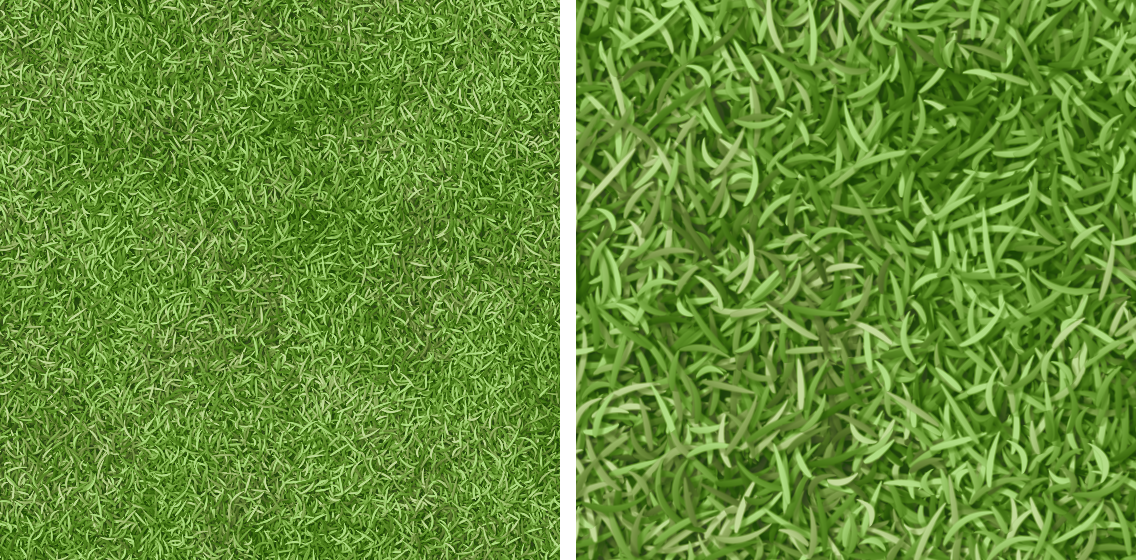
Left, the full canvas; right, a detail of the centre.
A WebGL 2 fragment shader for this texture:

```glsl
#version 300 es
precision highp float;

#define LAYERS 20
#define DENSITY 40.0
#define BLADE_WIDTH 0.078
#define BLADE_LENGTH 0.92
#define SOFTNESS 0.036
#define BEND 0.24
#define SPREAD 2.7
#define SHADOW 0.34
#define TONE_RANGE 3.3
#define DRYNESS 0.95

uniform vec2 u_resolution;
out vec4 fragColor;

float hash(vec2 p) {
    return fract(sin(dot(p, vec2(127.1, 311.7))) * 43758.5453);
}

vec4 hash4(vec3 p) {
    float k = dot(p, vec3(127.1, 311.7, 74.7));
    return fract(sin(k + vec4(0.0, 19.19, 47.43, 83.71)) * 43758.5453);
}

float noise(vec2 p) {
    vec2 i = floor(p);
    vec2 f = fract(p);
    f = f * f * (3.0 - 2.0 * f);
    return mix(mix(hash(i), hash(i + vec2(1.0, 0.0)), f.x),
               mix(hash(i + vec2(0.0, 1.0)), hash(i + vec2(1.0, 1.0)), f.x), f.y);
}

// Five greens from deep shade (0) to sunlit tip (4)
vec3 grassColor(float tone) {
    vec3 c = mix(vec3(0.08, 0.24, 0.01), vec3(0.23, 0.42, 0.05), clamp(tone, 0.0, 1.0));
    c = mix(c, vec3(0.36, 0.56, 0.15), clamp(tone - 1.0, 0.0, 1.0));
    c = mix(c, vec3(0.51, 0.70, 0.30), clamp(tone - 2.0, 0.0, 1.0));
    return mix(c, vec3(0.66, 0.84, 0.48), clamp(tone - 3.0, 0.0, 1.2));
}

// x: position along the blade (-1 to 1), y: distance across, z: half width
vec3 bladeShape(vec2 p, float angle, float halfLength, float bend) {
    float c = cos(angle);
    float s = sin(angle);
    vec2 q = vec2(c * p.x + s * p.y, c * p.y - s * p.x);
    float along = q.x / halfLength;
    float taper = sqrt(max(1.0 - along * along, 0.0)) * (1.0 - 0.3 * along);
    return vec3(along, q.y - bend * along * along, BLADE_WIDTH * taper);
}

void main() {
    vec2 uv = gl_FragCoord.xy / min(u_resolution.x, u_resolution.y);
    float pixel = DENSITY / min(u_resolution.x, u_resolution.y);
    float soft = max(SOFTNESS, 0.5 * pixel);

    // Broad patches of light, dryness and lean
    float lightPatch = noise(uv * 7.0) + 0.5 * noise(uv * 17.0 + 5.3) - 0.75;
    float dryPatch = noise(uv * 11.0 + 31.7);
    float lean = (noise(uv * 9.0 + 63.1) - 0.5) * 1.2;

    float tone = 0.3;
    float dry = 0.3;

    // Blades stacked from the soil upward
    for (int layer = 0; layer < LAYERS; layer++) {
        float id = float(layer);
        float height = id / float(LAYERS - 1);
        vec2 p = uv * DENSITY + vec2(hash(vec2(id, 3.7)), hash(vec2(id, 9.1)));
        vec2 cell = floor(p);

        for (int j = -1; j <= 1; j++) {
            for (int i = -1; i <= 1; i++) {
                vec2 home = cell + vec2(i, j);
                vec4 r = hash4(vec3(home, id));
                vec2 d = p - home - r.xy;
                if (dot(d, d) > 1.1) continue;

                float pick = fract(r.z * 37.0 + r.w * 11.0);
                float angle = 1.5708 + lean + (r.z - 0.5) * SPREAD;
                float halfLength = BLADE_LENGTH * mix(0.35, 1.0, r.w);
                float bend = (fract(r.w * 29.0) - 0.5) * 2.0 * BEND;
                vec3 b = bladeShape(d, angle, halfLength, bend);
                float inside = 1.0 - smoothstep(0.9, 1.0, abs(b.x));

                // Cast shade beside the blade, then the blade itself
                float shade = inside * (1.0 - smoothstep(0.0, 0.11, abs(b.y + 0.06) - b.z));
                tone *= 1.0 - SHADOW * shade;

                float cover = inside * (1.0 - smoothstep(-soft, soft, abs(b.y) - b.z));
                float bladeTone = mix(1.3, 3.15, height) + (pick - 0.5) * TONE_RANGE;
                bladeTone += 0.4 * b.x + 3.0 * b.y + 0.7 * lightPatch;
                float bladeDry = smoothstep(0.55, 1.0, fract(pick * 53.0) * 0.7 + dryPatch * 0.5);
                tone = mix(tone, clamp(bladeTone, 0.4, 4.3), cover);
                dry = mix(dry, bladeDry, cover);
            }
        }
    }

    // Dry blades shift toward olive and straw
    vec3 color = grassColor(tone) + DRYNESS * dry * vec3(0.085, -0.01, 0.10);
    fragColor = vec4(clamp(color, 0.0, 1.0), 1.0);
}
```
